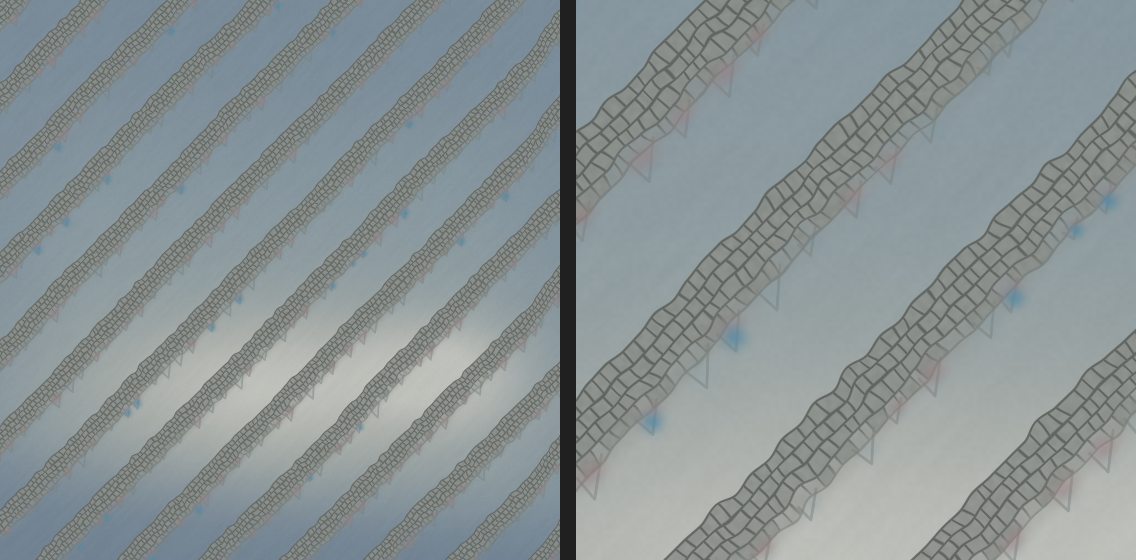
Left: the whole. Right: its middle third, enlarged.
A WebGL 2 fragment shader for this pattern:

```glsl
#version 300 es
precision highp float;
uniform vec2 u_resolution;
out vec4 fragColor;

#define PERIOD 0.1057      // distance between bands, across them
#define BAND_OFFSET 0.0186 // first band from the upper left corner
#define BAND_TOP 0.0175    // band centre to its smooth edge
#define CELL 0.0092
#define ROWS 4.0
#define JOINT 0.06         // half width of joints, in cells
#define WARP 0.55
#define WOBBLE 0.006
#define FRINGE_PITCH 0.036
#define THREAD 0.0005

const vec2 ALONG = vec2(0.698, 0.716);
const vec2 ACROSS = vec2(0.716, -0.698);
const vec3 SKY = vec3(0.545, 0.605, 0.630);
const vec3 DEEP_SKY = vec3(0.475, 0.545, 0.600);
const vec3 LOW_BLUE = vec3(0.440, 0.510, 0.575);
const vec3 HAZE = vec3(0.620, 0.640, 0.620);
const vec3 GLOW = vec3(0.745, 0.752, 0.730);
const vec3 STONE = vec3(0.535, 0.550, 0.530);
const vec3 INK = vec3(0.350, 0.370, 0.355);
const vec3 PINK = vec3(0.630, 0.490, 0.495);
const vec3 CYAN = vec3(0.300, 0.540, 0.650);

float hash(vec2 p) {
  vec3 h = fract(p.xyx * 0.1031);
  h += dot(h, h.yzx + 33.33);
  return fract((h.x + h.y) * h.z);
}

float noise(vec2 p) {
  vec2 i = floor(p), f = fract(p);
  f = f * f * (3.0 - 2.0 * f);
  return mix(mix(hash(i), hash(i + vec2(1, 0)), f.x),
             mix(hash(i + vec2(0, 1)), hash(i + vec2(1, 1)), f.x), f.y);
}

float segmentDistance(vec2 p, vec2 a, vec2 b) {
  vec2 ab = b - a;
  return length(p - a - ab * clamp(dot(p - a, ab) / dot(ab, ab), 0.0, 1.0));
}

float softSpot(vec2 p, vec2 centre, vec2 radius) {
  vec2 r = (p - centre) / radius;
  return exp(-dot(r, r));
}

vec3 background(vec2 p) {
  vec3 color = mix(SKY, DEEP_SKY, smoothstep(0.5, 1.0, p.y));
  color = mix(color, DEEP_SKY, 0.5 * smoothstep(0.3, 0.55, abs(p.x - 0.5)));
  float low = 1.0 - smoothstep(0.05, 0.26, p.y + 0.12 * (p.x - 0.3));
  color = mix(color, LOW_BLUE, low);
  float haze = softSpot(p, vec2(0.52, 0.30), vec2(0.42, 0.17));
  float core = softSpot(p, vec2(0.49, 0.31), vec2(0.26, 0.11))
             + softSpot(p, vec2(0.79, 0.33), vec2(0.13, 0.09));
  color = mix(color, HAZE, min(1.0, 1.15 * haze));
  color = mix(color, GLOW, min(1.0, core));
  float streak = noise(vec2(dot(p, ALONG) * 25.0, dot(p, ACROSS) * 160.0 + 200.0));
  return color + 0.012 * (streak - 0.5);
}

// Returns stone cover in x and joint ink in y.
vec2 masonry(vec2 band, float id, float pixel) {
  vec2 q = vec2(band.x, band.y + BAND_TOP) / CELL;
  vec2 seed = q * 0.65 + id * 17.0 + 40.0;
  q += WARP * (vec2(noise(seed), noise(seed + 71.0)) - 0.5);
  float row = floor(q.y);
  float x = q.x + 0.5 * row + 0.3 * hash(vec2(row + 9.0, id));
  float column = floor(x), joint = 9.0, stone = column;
  for (float i = -1.0; i <= 1.0; i++) {
    float c = column + i;
    float edge = c + 0.5 + 0.45 * (hash(vec2(c + 20.0, row + 13.0 * id + 50.0)) - 0.5);
    joint = min(joint, abs(x - edge));
    if (i == 0.0) stone += step(edge, x);
  }
  bool inside = row >= 0.0 && row < ROWS;
  float rowJoint = abs(q.y - clamp(round(q.y), 0.0, ROWS));
  joint = inside ? min(joint, rowJoint) : rowJoint;
  float soft = pixel / CELL;
  float ink = 1.0 - smoothstep(JOINT - 0.5 * soft, JOINT + soft, joint);
  ink *= mix(0.85, 0.3, smoothstep(2.4, 4.0, q.y));
  float cover = smoothstep(-soft, soft, q.y) * (1.0 - smoothstep(ROWS - soft, ROWS + soft, q.y));
  // Some stones of the lowest row are worn away
  bool worn = row == ROWS - 1.0 && hash(vec2(stone + 31.0, id + 5.0)) < 0.45;
  return vec2(worn ? 0.4 * cover : cover, ink);
}

// Hanging threads and iridescent drops below the ragged edge
vec3 fringe(vec3 color, vec2 band, float id, float pixel) {
  float slot = floor(band.x / FRINGE_PITCH);
  for (float i = -1.0; i <= 1.0; i++) {
    vec2 key = vec2(slot + i + 10.0, id * 7.0 + 3.0);
    float size = hash(key), shift = hash(key + 37.0), kind = hash(key + 91.0);
    vec2 root = vec2((slot + i + 0.6 * shift) * FRINGE_PITCH, 0.0165);
    vec2 tip = root + vec2(0.004 * shift - 0.002, 0.007 + 0.011 * size);
    vec2 end = root + vec2(0.012 + 0.010 * size, 0.0);
    float d = min(segmentDistance(band, root, tip), segmentDistance(band, tip, end));
    float line = 1.0 - smoothstep(THREAD, THREAD + 1.2 * pixel, d);
    color = mix(color, STONE * 0.92, 0.5 * line);
    vec2 drop = root + vec2(0.008, 0.002 + 0.003 * size);
    float radius = 0.004 + 0.004 * size;
    float pink = softSpot(band, drop, vec2(1.3, 0.9) * radius);
    float cyan = softSpot(band, drop + vec2(-0.3, 0.7) * radius, vec2(radius));
    color = mix(color, PINK, 0.42 * pink * step(0.45, kind));
    color = mix(color, CYAN, cyan * (kind > 0.93 ? 0.65 : 0.08));
  }
  return color;
}

void main() {
  vec2 p = gl_FragCoord.xy / u_resolution;
  float pixel = 1.0 / min(u_resolution.x, u_resolution.y);
  float across = dot(p - vec2(0.0, 1.0), ACROSS) - BAND_OFFSET;
  float id = floor(across / PERIOD + 0.5);
  vec2 band = vec2(dot(p, ALONG), across - id * PERIOD);
  band.y += WOBBLE * (noise(vec2(band.x * 7.0 + 3.0, id * 5.0 + 20.0)) - 0.5);
  // Some bands bend upward at the right border
  band.y += 0.012 * smoothstep(0.94, 1.0, p.x) * step(0.5, hash(vec2(id + 2.0, 8.0)));

  vec3 sky = background(p), color = sky;
  float shade = smoothstep(0.0, 0.015, band.y) * (1.0 - smoothstep(0.016, 0.030, band.y));
  color = mix(color, STONE, 0.3 * shade);
  vec2 wall = masonry(band, id, pixel);
  vec3 stone = mix(STONE, sky, 0.15) + 0.03 * (noise(band * 300.0 + 60.0) - 0.5);
  color = mix(color, stone, wall.x);
  color = mix(color, INK, wall.y);
  color = fringe(color, band, id, pixel);
  color += 0.012 * (noise(p * 380.0) - 0.5);
  fragColor = vec4(color, 1.0);
}
```
